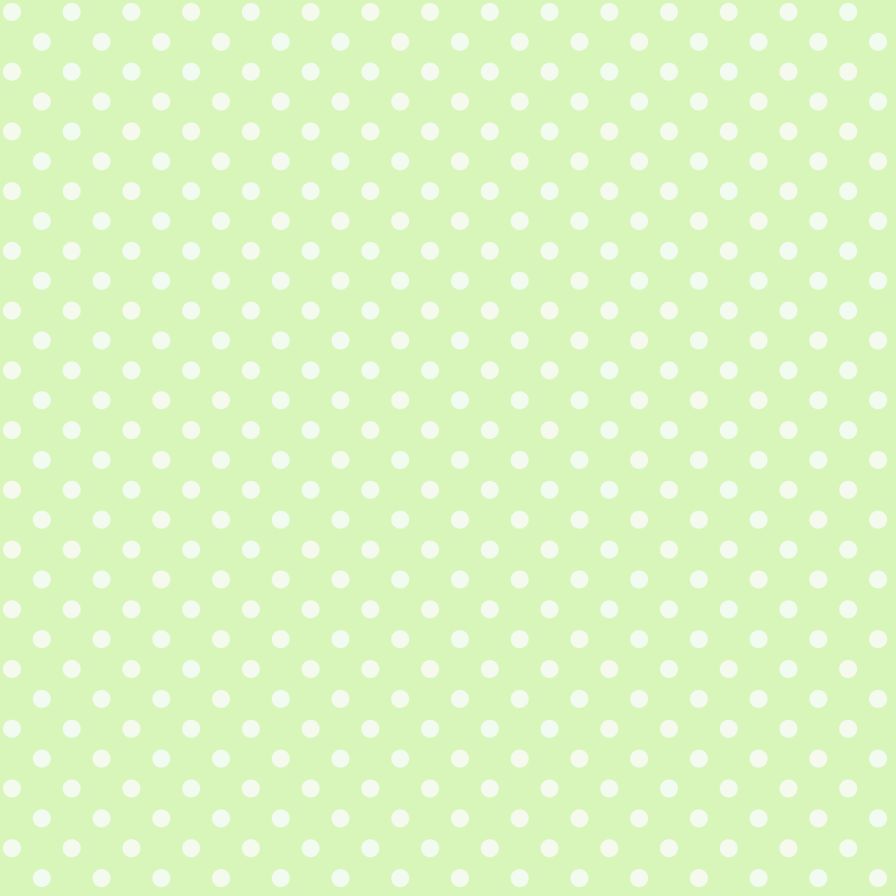
Give the GLSL for this pattern, as a three.js fragment shader.

```glsl
// Staggered pale polka dots with faint tint changes on a light green ground.
varying vec2 vUv;

const float REPEATS = 15.0;
const float DOT_RADIUS = 0.15; // in repeats
const vec3 GROUND = vec3(0.85, 0.965, 0.73);
const vec3 COOL_DOT = vec3(0.945, 0.985, 0.945);
const vec3 WARM_DOT = vec3(0.965, 0.978, 0.932);

float hash(vec2 p) {
  vec3 q = fract(vec3(p.xyx) * 0.1031);
  q += dot(q, q.yzx + 33.33);
  return fract((q.x + q.y) * q.z);
}

// Lays one square grid of dots, each centred at the given place in its cell.
vec3 addDots(vec3 base, vec2 p, vec2 center, float seed, float edge) {
  vec2 q = p - center + 0.5;
  vec2 cell = mod(floor(q), REPEATS);
  float dist = length(fract(q) - 0.5) - DOT_RADIUS;
  float cover = 1.0 - smoothstep(-edge, edge, dist);
  vec3 tint = mix(COOL_DOT, WARM_DOT, hash(cell + seed));
  return mix(base, tint, cover);
}

void main() {
  vec2 p = vUv * REPEATS;
  float edge = 0.7 * max(fwidth(p.x), fwidth(p.y));

  // Two grids, offset by half a repeat both ways
  vec3 color = addDots(GROUND, p, vec2(0.2, 0.8), 3.0, edge);
  color = addDots(color, p, vec2(0.7, 0.3), 47.0, edge);

  gl_FragColor = vec4(color, 1.0);
}
```
